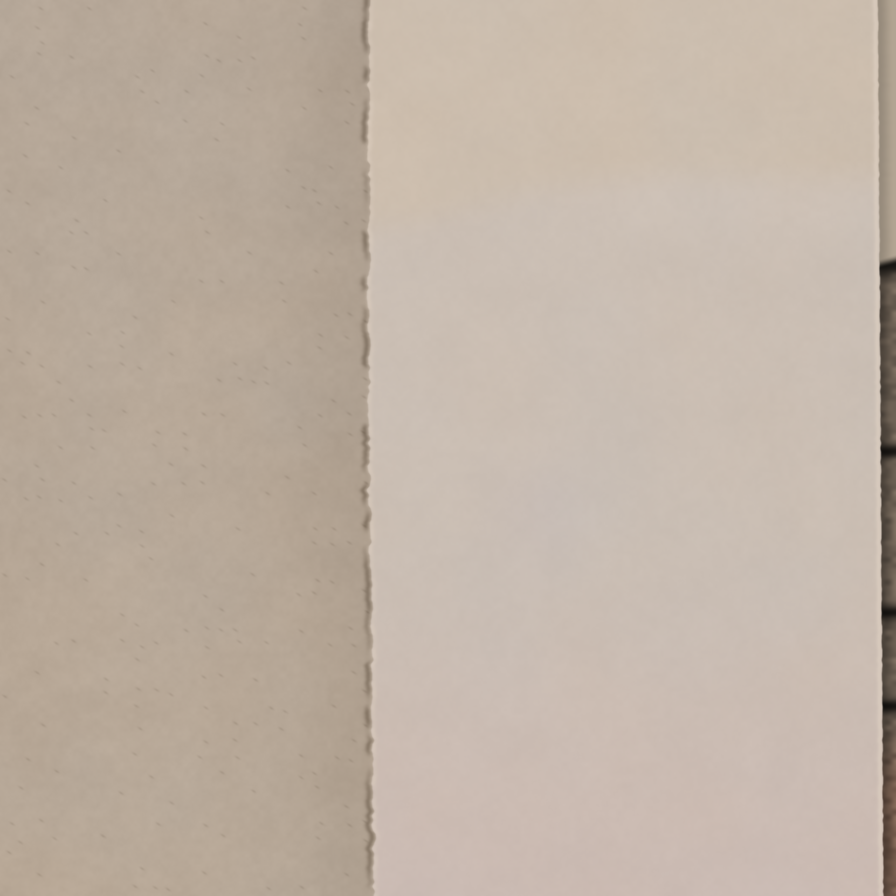
Give the GLSL for this texture, as a Shadertoy shader.

```glsl
// Two matte paper panels with a frayed pale seam, a soft fold and a dark strip at the right.
#define PAPER_DARK vec3(0.708, 0.650, 0.588)
#define PAPER_LIGHT vec3(0.792, 0.745, 0.703)
#define FIBRE_COLOR vec3(0.845, 0.790, 0.735)
#define STRIP_COLOR vec3(0.390, 0.345, 0.300)
#define SEAM_X 0.4115
#define RIGHT_X 0.980
#define STRIP_TOP 0.705
#define GRAIN 0.020
#define MOTTLE 0.022
#define FRAY 0.0045

float hash(vec2 p) {
    vec3 q = fract(vec3(p.xyx) * 0.1031);
    q += dot(q, q.yzx + 33.33);
    return fract((q.x + q.y) * q.z);
}

float noise(vec2 p) {
    vec2 i = floor(p), f = fract(p);
    f = f * f * (3.0 - 2.0 * f);
    return mix(mix(hash(i), hash(i + vec2(1, 0)), f.x),
               mix(hash(i + vec2(0, 1)), hash(i + vec2(1, 1)), f.x), f.y);
}

float fbm(vec2 p) {
    float sum = 0.0, amp = 0.5;
    for (int i = 0; i < 4; i++) {
        sum += amp * noise(p);
        p = p * 2.03 + 17.1;
        amp *= 0.5;
    }
    return sum / 0.9375;
}

float band(float d, float width) {
    return exp(-d * d / (width * width));
}

// Sparse slanted flecks, each jittered inside its grid cell.
float flecks(vec2 uv) {
    vec2 p = uv * 55.0, cell = floor(p);
    vec2 jitter = vec2(hash(cell + 3.1), hash(cell + 8.7));
    vec2 d = fract(p) - 0.25 - 0.5 * jitter;
    d.y += 0.5 * d.x;
    float blob = exp(-dot(d * d, vec2(40.0, 130.0)));
    return blob * step(0.8, hash(cell + 21.0));
}

vec3 darkPaper(vec2 uv, float seam) {
    vec3 col = PAPER_DARK + vec3(0.004, 0.0, -0.006) * (0.5 - uv.y);
    col -= 0.025 * smoothstep(0.13, 0.0, -seam);
    col += 0.010 * band(uv.x - 0.17, 0.15);
    return col - 0.05 * flecks(uv);
}

vec3 lightPaper(vec2 uv) {
    vec3 col = PAPER_LIGHT;
    col += vec3(0.002, -0.014, -0.004) * smoothstep(0.45, 0.0, uv.y);
    // The fold climbs from the seam, then levels out.
    float fold = mix(0.745, 0.803, smoothstep(0.38, 0.72, uv.x));
    float above = smoothstep(-0.025, 0.025, uv.y - fold);
    col += above * vec3(0.006, -0.003, -0.022);
    col += 0.010 * band(uv.y - fold + 0.035, 0.04) * smoothstep(0.45, 0.75, uv.x);
    col += vec3(-0.008, -0.005, 0.008) * exp(-dot(uv - vec2(0.60, 0.43), uv - vec2(0.60, 0.43)) * 300.0);
    return col;
}

vec3 rightStrip(vec2 uv, float edge) {
    float inside = smoothstep(0.0, 0.018, edge);
    vec3 col = STRIP_COLOR * (0.85 + 0.3 * noise(uv * vec2(110.0, 160.0)));
    col += vec3(0.04, -0.01, -0.02) * smoothstep(0.22, 0.10, uv.y);
    col *= mix(0.75, 1.12, inside);
    // Dark cross bars at widening intervals.
    for (int i = 0; i < 3; i++) {
        float k = float(i);
        float barY = 0.212 + 0.066 * k + 0.038 * k * k;
        col *= 1.0 - 0.75 * band(uv.y - barY, 0.008);
    }
    col *= 1.0 - 0.75 * band(uv.y - STRIP_TOP, 0.012);
    vec3 wall = vec3(0.70, 0.645, 0.575) * mix(0.84, 1.0, inside);
    float top = STRIP_TOP + 0.3 * min(edge, 0.02);
    return mix(col, wall, smoothstep(-0.005, 0.006, uv.y - top));
}

void mainImage(out vec4 fragColor, in vec2 fragCoord) {
    vec2 uv = fragCoord / iResolution.xy;
    float aa = max(1.0 / iResolution.x, 0.0013);

    // Signed distances to the two nearly vertical edges.
    float fray = noise(vec2(3.0, uv.y * 75.0)) - 0.5;
    float fineFray = noise(vec2(9.0, uv.y * 190.0)) - 0.5;
    float lean = 0.006 * smoothstep(0.6, 0.0, uv.y);
    float seam = uv.x - SEAM_X - lean + FRAY * (0.8 * fray + 0.5 * fineFray);
    float edge = uv.x - RIGHT_X - 0.006 * (1.0 - uv.y) - 0.001 * fineFray;

    vec3 col = mix(darkPaper(uv, seam), lightPaper(uv), smoothstep(-aa, aa, seam));

    // Broken shadow on the left of the seam, pale fibres on its right.
    float tuft = noise(vec2(5.0, uv.y * 60.0));
    col -= 0.15 * smoothstep(0.15, 0.8, tuft) * band(seam + 0.0045, 0.0035);
    col = mix(col, FIBRE_COLOR, (0.45 + 0.5 * fineFray) * band(seam - 0.002, 0.003));

    // Mottling, fine grain and a faint colour drift.
    float mottle = fbm(uv * 24.0) - 0.5;
    float grain = fbm(uv * 130.0) - 0.5;
    float rough = mix(1.3, 0.7, smoothstep(-aa, aa, seam));
    col += rough * (MOTTLE * mottle + GRAIN * grain);
    col += vec3(0.012, 0.0, -0.012) * (fbm(uv * 9.0 + 40.0) - 0.5);

    // Bright rim and what lies beyond the right edge.
    col = mix(col, FIBRE_COLOR + 0.02, 0.65 * band(edge + 0.003, 0.003));
    col = mix(col, rightStrip(uv, edge), smoothstep(-aa, aa, edge));
    fragColor = vec4(clamp(col, 0.0, 1.0), 1.0);
}
```
